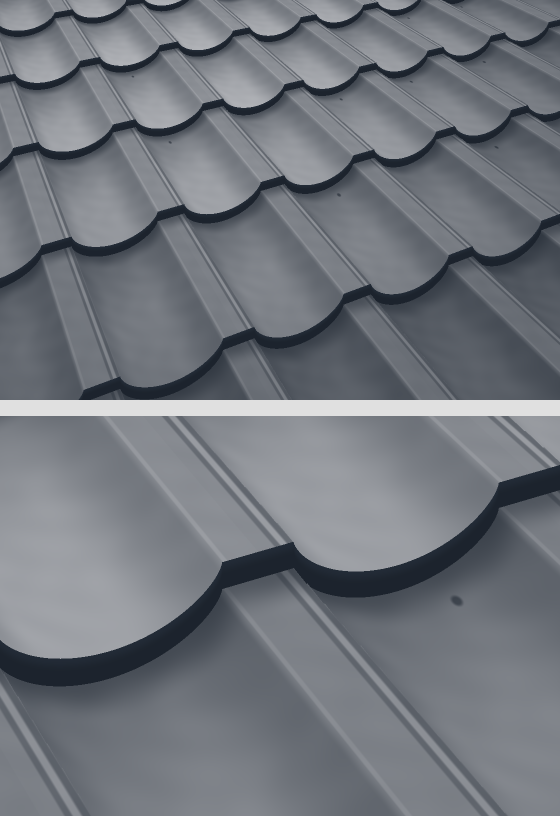
Top: the whole. Bottom: its middle third, enlarged.
A Shadertoy shader for this texture:

```glsl
#define PAN_DEPTH 0.064
#define LIP_HEIGHT 0.031
#define RIB_HALF 0.125
#define STEPS 40
#define SAMPLES 2
#define SLATE vec3(0.12, 0.15, 0.19)
#define SILVER vec3(0.64, 0.65, 0.67)
#define LIGHT_CENTRE vec2(0.34, 0.10)

// Perspective of the roof: columns are across, up the slope, and the anchor
const mat3 ROOF = mat3(0.2775, -0.0619, 0.0777,
                       -0.0566, -0.2102, 0.242,
                       0.1823, 0.958, 1.0);

float hash(vec2 p) {
    return fract(sin(dot(p, vec2(127.1, 311.7))) * 4375.5);
}

// Position across the pan: 0 to 1 between ribs, outside that on a rib
float panCoord(float u) {
    return (fract(u + 0.5 - 0.5) - RIB_HALF) / (1.0 - 2.0 * RIB_HALF);
}

// Depth of the tiles below the plane through the rib crowns
float roofDepth(vec2 uv) {
    float s = clamp(panCoord(uv.x), 0.0, 1.0);
    return PAN_DEPTH * pow(4.0 * s * (1.0 - s), 0.65) + LIP_HEIGHT * fract(uv.y);
}

// Soft line of given half width
float line(float x, float centre, float halfWidth) {
    return 1.0 - smoothstep(0.4 * halfWidth, halfWidth, abs(x - centre));
}

float tileShade(vec2 uv, vec2 q) {
    float s = panCoord(uv.x), f = fract(uv.y);
    float x = fract(uv.x + 0.5) - 0.5;
    float onPan = smoothstep(-0.01, 0.02, s) * smoothstep(1.01, 0.985, s);
    float falloff = smoothstep(0.1, 1.05, length((q - LIGHT_CENTRE) * vec2(1.0, 0.85)));
    float light = mix(1.02, 0.43, falloff);

    // Curved pan: dim where it climbs to the next rib and in the upper left corner
    float pan = light * mix(1.06, 0.84, f);
    pan *= 1.0 - 0.34 * smoothstep(0.6, 1.0, s);
    pan *= 1.0 - 0.18 * smoothstep(0.22, 0.0, s);
    pan *= 1.0 - 0.28 * smoothstep(0.6, 1.3, f + 0.4 * (1.0 - s));

    // Flat rib with a folded seam along its right side
    float rib = mix(light, 0.68, 0.5) * mix(1.0, 0.88, f);
    rib *= 1.0 - 0.3 * line(x, 0.068, 0.014);
    rib *= 1.0 + 0.16 * line(x, 0.088, 0.016);
    rib *= 1.0 - 0.35 * line(x, 0.112, 0.016);
    rib *= 1.0 + 0.12 * line(x, -0.115, 0.012);
    float shade = mix(rib, pan, onPan);

    // Shadow under the overlapping row
    shade *= 1.0 - 0.45 * smoothstep(0.87, 1.0, f);

    // Occasional fastener and faint unevenness of the coating
    vec2 tile = floor(uv);
    vec2 screw = vec2(fract(uv.x) - 0.45 - 0.2 * hash(tile + 3.0), (f - 0.9) * 0.8);
    shade *= 1.0 - 0.6 * step(0.65, hash(tile)) * smoothstep(0.02, 0.008, length(screw));
    shade *= 1.0 + 0.04 * (hash(tile + 7.0) - 0.5);
    return shade + 0.008 * (sin(uv.x * 31.0 + 2.0 * sin(uv.y * 17.0)) + sin(uv.y * 43.0 + uv.x * 19.0));
}

vec3 roofColour(vec2 q) {
    // Sight line in roof coordinates, linear in depth
    mat3 toRoof = inverse(ROOF);
    vec3 a = toRoof * vec3(q, 1.0);
    vec3 b = toRoof[1];
    vec2 start = a.xy / a.z;
    vec2 dir = start * b.z - b.xy;

    // March to the first surface, then halve the interval
    float stride = (PAN_DEPTH + LIP_HEIGHT) * 1.02 / float(STEPS);
    float above = 0.0, below = 0.0;
    for (int i = 0; i < STEPS; i++) {
        below += stride;
        if (below >= roofDepth(start + below * dir)) break;
        above = below;
    }
    for (int i = 0; i < 8; i++) {
        float mid = 0.5 * (above + below);
        if (mid >= roofDepth(start + mid * dir)) below = mid;
        else above = mid;
    }

    // A row boundary inside the interval means the front of a lip
    vec2 near = start + above * dir, far = start + below * dir;
    if (floor(far.y) > floor(near.y)) {
        float drop = (below - roofDepth(vec2(far.x, floor(far.y)))) / LIP_HEIGHT;
        return SLATE * mix(1.12, 0.92, smoothstep(0.0, 0.5, drop));
    }
    return mix(SLATE, SILVER, clamp(tileShade(near, q), 0.0, 1.1));
}

void mainImage(out vec4 fragColor, in vec2 fragCoord) {
    vec3 colour = vec3(0.0);
    for (int j = 0; j < SAMPLES; j++)
    for (int i = 0; i < SAMPLES; i++) {
        vec2 offset = (vec2(i, j) + 0.5) / float(SAMPLES) - 0.5;
        vec2 p = (fragCoord + offset) / iResolution.xy;
        colour += roofColour(vec2(p.x, 1.0 - p.y));
    }
    fragColor = vec4(colour / float(SAMPLES * SAMPLES), 1.0);
}
```
